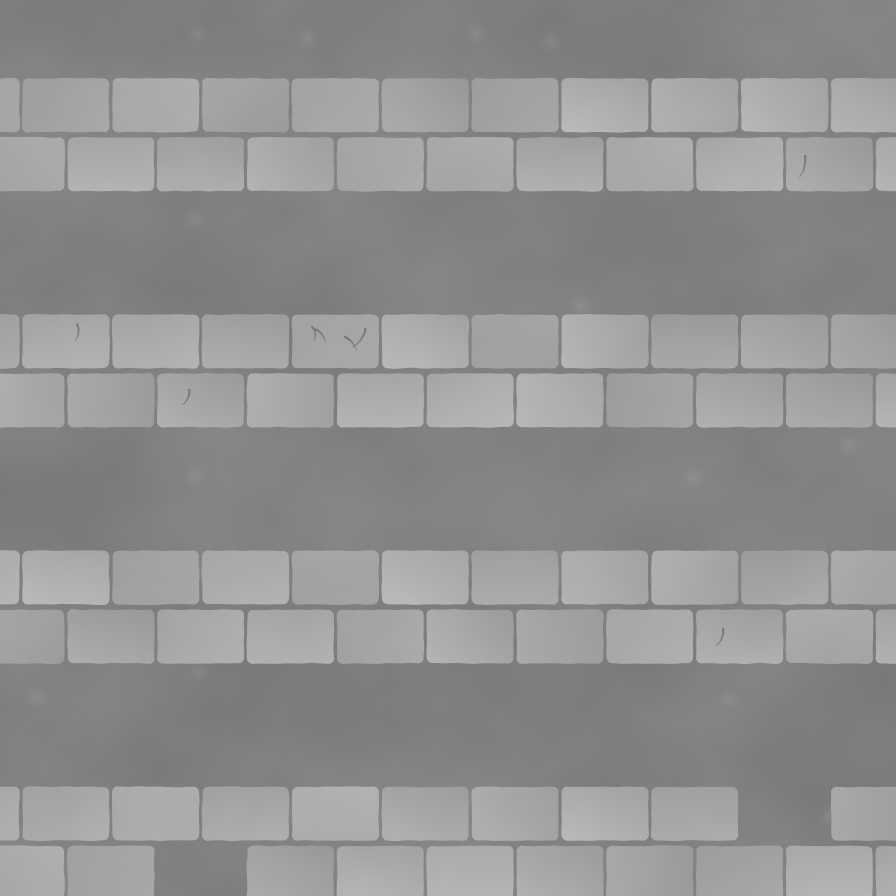
Write a Shadertoy shader that draws this pattern.

```glsl
// Paired courses of pale grey bricks between wide bands of cloudy mortar.
// A half-shifted grid places rounded boxes with wobbly edges; gradient noise
// stains the surfaces, and hashes vary each brick's tone, tilt and cracks.

vec2 hash2(vec2 c) {
    uvec2 v = uvec2(ivec2(c)) * 1664525u + 1013904223u;
    v.x += v.y * 1664525u;
    v.y += v.x * 1664525u;
    v ^= v >> 16u;
    v.x += v.y * 1664525u;
    v.y += v.x * 1664525u;
    v ^= v >> 16u;
    return vec2(v & 65535u) / 65535.0;
}

float corner(vec2 i, vec2 offset, vec2 f) {
    float a = 6.2832 * hash2(i + offset).x;
    return dot(vec2(cos(a), sin(a)), f - offset);
}

float gradientNoise(vec2 p) {
    vec2 i = floor(p), f = p - i;
    vec2 u = f * f * f * (f * (f * 6.0 - 15.0) + 10.0);
    return mix(mix(corner(i, vec2(0, 0), f), corner(i, vec2(1, 0), f), u.x),
               mix(corner(i, vec2(0, 1), f), corner(i, vec2(1, 1), f), u.x), u.y);
}

float clouds(vec2 p) {
    float sum = 0.0, amp = 1.0;
    for (int i = 0; i < 4; i++) {
        sum += amp * gradientNoise(p);
        p = p * 2.0 + 17.3;
        amp *= 0.5;
    }
    return sum;
}

float roundedBox(vec2 p, vec2 halfSize, float radius) {
    vec2 q = abs(p) - halfSize + radius;
    return length(max(q, 0.0)) + min(max(q.x, q.y), 0.0) - radius;
}

float coverage(float d) {
    return clamp(0.5 - d * iResolution.y, 0.0, 1.0);
}

// Thin bent stroke, tapering towards one end
float crackDistance(vec2 p, vec2 seed) {
    vec2 place = hash2(seed), form = hash2(seed + 57.0);
    float a = (form.x - 0.5) * 1.5, len = 0.006 + 0.006 * form.y;
    p -= (place - 0.5) * vec2(0.06, 0.02);
    p = mat2(cos(a), sin(a), -sin(a), cos(a)) * p;
    float t = clamp(p.y / len, -1.0, 1.0);
    p.x += 0.0025 * t * t + 0.0008 * gradientNoise(vec2(p.y * 200.0, place.x * 40.0));
    return length(vec2(p.x, p.y - t * len)) - 0.0009 * (1.0 - 0.6 * t);
}

float mortarTone(vec2 p) {
    float tone = 0.503 + 0.042 * clouds(p * vec2(4.0, 5.0) + 3.7);
    // Sparse pale specks
    vec2 g = p * 7.0, id = floor(g), h = hash2(id + 31.0);
    vec2 d = g - id - 0.25 - 0.5 * h;
    return tone + 0.035 * step(0.55, hash2(id + 83.0).x) * exp(-dot(d, d) * 280.0);
}

void mainImage(out vec4 fragColor, in vec2 fragCoord) {
    // y runs down from the top edge
    vec2 p = vec2(fragCoord.x, iResolution.y - fragCoord.y) / iResolution.y;

    // Running bond: odd courses shift by half a brick
    vec2 pitch = vec2(0.10026, 0.06589);
    vec2 g = (p - vec2(0.0234, 0.0845)) / pitch;
    float row = floor(g.y);
    g.x -= 0.5 * mod(row, 2.0);
    vec2 cell = vec2(floor(g.x), row);
    vec2 local = (g - cell - 0.5) * pitch;
    int id = int(cell.y) * 10 + int(cell.x);

    // Two courses of every four are laid, with two bricks fallen out
    bool laid = mod(row, 4.0) < 2.0 && id != 128 && id != 131;

    // Brick outline with slightly worn edges
    float wobble = 0.0012 * gradientNoise(local * 55.0 + cell * 9.1);
    float brick = coverage(roundedBox(local, vec2(0.0484, 0.0300), 0.0062) + wobble);
    brick *= float(laid);

    // Brick tone: own brightness, a tilted gradient and faint stains
    vec2 h = hash2(cell + 140.0);
    float a = 6.2832 * h.y;
    vec2 tilt = vec2(cos(a), sin(a)) + vec2(-0.3, 0.5);
    float face = 0.628 + 0.062 * h.x
               + 0.021 * dot(tilt, local / vec2(0.05, 0.033))
               + 0.016 * clouds(p * 9.0 + cell * 3.3);

    // A few cracked bricks, one of them badly
    int cracks = id == 43 ? 4
               : id == 18 || id == 40 || id == 51 || id == 97 ? 1 : 0;
    for (int i = 0; i < cracks; i++) {
        float crack = coverage(crackDistance(local, cell + vec2(i * 13, 7)));
        face = mix(face, 0.45, 0.85 * crack);
    }

    fragColor = vec4(vec3(mix(mortarTone(p), face, brick)), 1.0);
}
```
